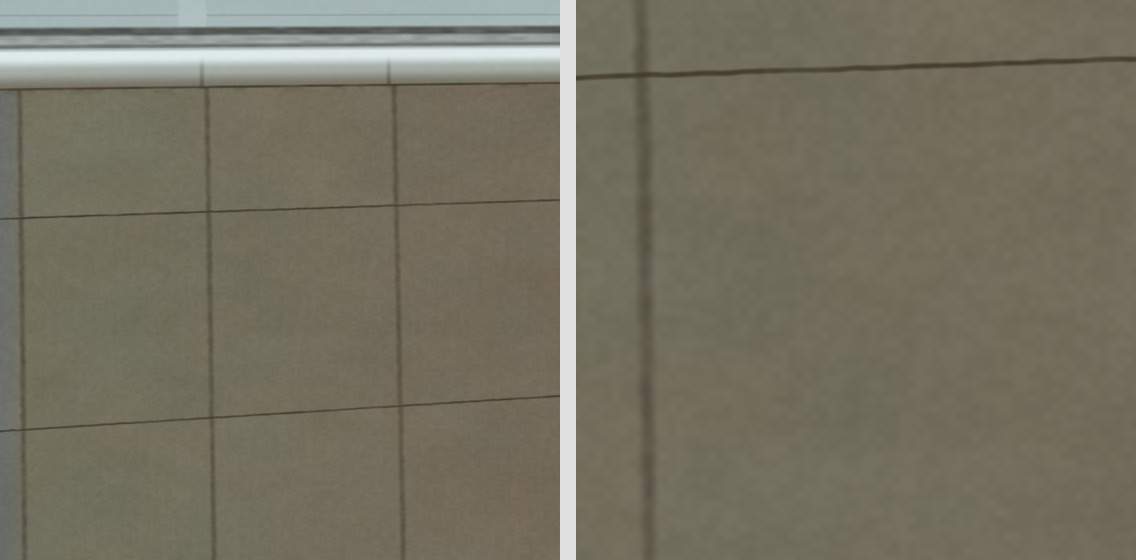
Left: the whole. Right: its middle third, enlarged.
Write a WebGL 1 fragment shader that draws this texture.

```glsl
precision highp float;

uniform vec2 u_resolution;

// Layout, in canvas units; depth is measured down from the top edge
const float RAIL_BOTTOM = 0.160;
const float RAIL_TOP = 0.086;
const float RAIL_TILT = 0.013;
const vec2 FIRST_JOINT = vec2(0.0335, 0.391);
const vec2 TILE_SIZE = vec2(0.3335, 0.379);
const vec2 JOINT_SKEW = vec2(0.0108, -0.034);
const vec2 SIZE_SKEW = vec2(0.0046, -0.029);
const float VERTICAL_HALF_WIDTH = 0.0036;
const float HORIZONTAL_HALF_WIDTH = 0.0015;
const float GRAIN = 0.036;
const float MOTTLE = 0.035;
const float TILE_VARIATION = 0.012;

// Colours
const vec3 TILE_LEFT = vec3(0.450, 0.440, 0.370);
const vec3 TILE_RIGHT = vec3(0.448, 0.412, 0.350);
const vec3 EDGE_TILE = vec3(0.420, 0.435, 0.415);
const vec3 GROUT = vec3(0.345, 0.325, 0.270);
const vec3 DARK_GROUT = vec3(0.260, 0.225, 0.175);
const vec3 PANEL = vec3(0.650, 0.715, 0.715);
const vec3 SEAM = vec3(0.340, 0.355, 0.345);
const vec3 LEDGE = vec3(0.590, 0.620, 0.610);
const vec3 HIGHLIGHT = vec3(0.870, 0.915, 0.920);
const vec3 RAIL_MIDDLE = vec3(0.650, 0.675, 0.650);
const vec3 RAIL_SHADE = vec3(0.470, 0.460, 0.405);

float hash(vec2 p) {
  return fract(sin(dot(p, vec2(127.1, 311.7))) * 43758.5453);
}

float noise(vec2 p) {
  vec2 i = floor(p);
  vec2 f = fract(p);
  f = f * f * (3.0 - 2.0 * f);
  return mix(mix(hash(i), hash(i + vec2(1.0, 0.0)), f.x),
             mix(hash(i + vec2(0.0, 1.0)), hash(i + 1.0), f.x), f.y);
}

float fbm(vec2 p) {
  float sum = 0.0;
  float weight = 0.5;
  for (int i = 0; i < 4; i++) {
    sum += weight * noise(p);
    p = p * 2.1 + 17.3;
    weight *= 0.5;
  }
  return sum / 0.9375;
}

// Soft line of given half width around zero distance
float line(float dist, float halfWidth, float blur) {
  return 1.0 - smoothstep(max(halfWidth - blur, 0.0), halfWidth + blur, abs(dist));
}

vec3 tiledWall(vec2 p, float px) {
  // Slightly converging grid of joints
  vec2 size = TILE_SIZE + SIZE_SKEW * p.yx;
  vec2 grid = (p - FIRST_JOINT - JOINT_SKEW * p.yx) / size;
  vec2 joint = (fract(grid + 0.5) - 0.5) * size;

  // Worn tile face
  vec3 color = mix(TILE_LEFT, TILE_RIGHT, smoothstep(0.1, 1.0, p.x));
  color = mix(EDGE_TILE, color, smoothstep(0.0, 0.055, p.x));
  color += TILE_VARIATION * (hash(floor(grid)) - 0.5);
  color += MOTTLE * (fbm(p * vec2(9.0, 16.0)) - 0.5);
  color.r += 0.016 * (noise(p * 14.0 + 5.0) - 0.5);

  // Broad soft upright joints, thin crisp level joints
  float wear = fbm(p * vec2(30.0, 60.0));
  float wobble = 0.002 * (noise(p * 90.0) - 0.5);
  float upright = line(joint.x + wobble, VERTICAL_HALF_WIDTH, 0.0035 + px);
  color = mix(color, GROUT, upright * (0.55 + 0.65 * wear));
  float level = line(joint.y + wobble * 0.5, HORIZONTAL_HALF_WIDTH, 0.0007 + px);
  color = mix(color, DARK_GROUT, level * (0.5 + 0.6 * wear));

  // Grime under the rail
  float below = p.y + RAIL_TILT * p.x - RAIL_BOTTOM;
  float grime = exp(-max(below, 0.0) * 170.0) * smoothstep(0.45, 0.75, wear);
  return mix(color, DARK_GROUT, 0.5 * grime);
}

vec3 topTrim(vec2 p, float depth, float px) {
  // Pale panels with a fine line broken by a gap
  float gap = line(p.x - 0.343, 0.025, 0.004);
  vec3 color = PANEL + 0.035 * gap + 0.03 * (fbm(p * vec2(4.0, 30.0)) - 0.5);
  color -= 0.07 * (1.0 - gap) * line(depth - 0.028, 0.0013, 0.001 + px);

  // Dark seam and narrow ledge
  float streak = noise(p * vec2(40.0, 160.0)) - 0.5;
  color = mix(color, SEAM + 0.1 * streak, smoothstep(0.046, 0.054, depth));
  color = mix(color, LEDGE + 0.1 * streak, smoothstep(0.061, 0.068, depth));
  color = mix(color, SEAM, 0.65 * line(depth - 0.084, 0.003, 0.002 + px));

  // Rounded rail
  vec3 rail = mix(LEDGE, HIGHLIGHT, smoothstep(RAIL_TOP, 0.096, depth));
  rail = mix(rail, RAIL_MIDDLE, smoothstep(0.104, 0.128, depth));
  rail = mix(rail, RAIL_SHADE, smoothstep(0.128, 0.157, depth));
  float cell = (p.x - 0.027) / TILE_SIZE.x;
  float railJoint = (fract(cell + 0.5) - 0.5) * TILE_SIZE.x;
  rail -= 0.11 * line(railJoint, 0.003, 0.004) * smoothstep(0.10, 0.13, depth) * step(0.5, cell);
  return mix(color, rail, smoothstep(RAIL_TOP, RAIL_TOP + 0.003, depth));
}

void main() {
  vec2 uv = gl_FragCoord.xy / u_resolution;
  vec2 p = vec2(uv.x, 1.0 - uv.y);
  float px = 0.7 / u_resolution.y;
  float depth = p.y + RAIL_TILT * p.x * clamp(p.y / RAIL_BOTTOM, 0.0, 1.0);

  float wallMask = smoothstep(RAIL_BOTTOM - px, RAIL_BOTTOM + px, depth);
  vec3 color = mix(topTrim(p, depth, px), tiledWall(p, px), wallMask);
  float stain = 0.6 + 0.4 * noise(p * vec2(25.0, 5.0));
  color = mix(color, DARK_GROUT, stain * line(depth - RAIL_BOTTOM, 0.0018, 0.001 + px));

  float grain = 0.6 * noise(p * 210.0) + 0.4 * noise(p * vec2(90.0, 130.0)) - 0.5;
  color += GRAIN * grain * mix(0.5, 1.0, wallMask);
  gl_FragColor = vec4(clamp(color, 0.0, 1.0), 1.0);
}
```
